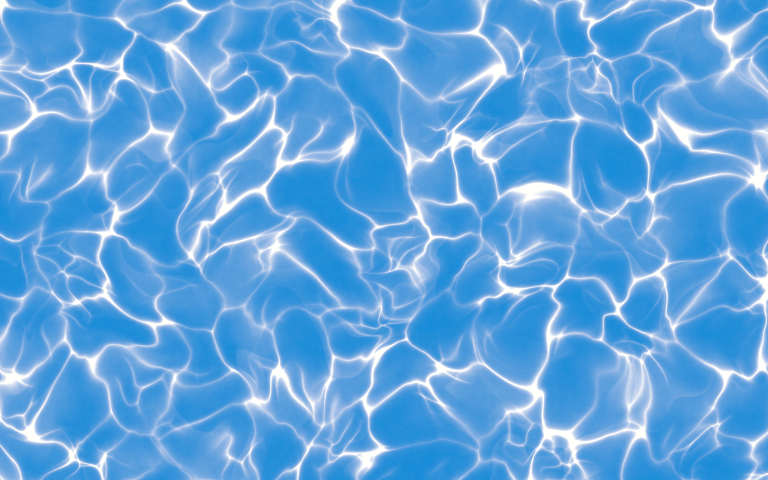
Reproduce this texture procedurally as a Shadertoy shader.

```glsl
// Sunlit swimming pool water: a white caustic web over clear blue.

const float CELLS_PER_HEIGHT = 8.2;
const float TAU = 6.2831853;

vec2 hash2(vec2 p) {
    vec3 q = fract(p.xyx * vec3(0.1031, 0.1030, 0.0973));
    q += dot(q, q.yzx + 33.33);
    return fract((q.xx + q.yz) * q.zy);
}

float cornerSlope(vec2 corner, vec2 offset) {
    float angle = TAU * hash2(corner).x;
    return dot(vec2(cos(angle), sin(angle)), offset);
}

// Gradient noise, roughly -0.7 to 0.7
float gradientNoise(vec2 p) {
    vec2 i = floor(p), f = p - i;
    vec2 u = f * f * f * (f * (f * 6.0 - 15.0) + 10.0);
    vec2 e = vec2(0.0, 1.0);
    float low = mix(cornerSlope(i, f), cornerSlope(i + e.yx, f - e.yx), u.x);
    float high = mix(cornerSlope(i + e.xy, f - e.xy), cornerSlope(i + e.yy, f - e.yy), u.x);
    return mix(low, high, u.y);
}

vec2 warp(vec2 p, float frequency, float amount) {
    vec2 q = p * frequency;
    return p + amount * vec2(gradientNoise(q + 17.3), gradientNoise(q + vec2(71.9, 43.1)));
}

// Smooth distance to the cell walls; falls below zero where walls meet
float wallDistance(vec2 p, float sharpness) {
    vec2 cell = floor(p);
    float nearest = 9.0, total = 0.0;
    for (int y = -1; y <= 1; y++) {
        for (int x = -1; x <= 1; x++) {
            vec2 id = cell + vec2(x, y);
            float d = length(id + 0.06 + 0.88 * hash2(id) - p);
            nearest = min(nearest, d);
            total += exp(-sharpness * d);
        }
    }
    float others = total * exp(sharpness * nearest) - 1.0;
    return -log(max(others, 1e-5)) / sharpness;
}

// Translucent sheet: crisp on one side, fading on the other
float veil(vec2 p, float fade) {
    float n = gradientNoise(p);
    return smoothstep(0.0, 0.04, n) * exp(-fade * n);
}

float patches(vec2 p, float low, float high) {
    return smoothstep(low, high, gradientNoise(p));
}

float waterLight(vec2 p) {
    vec2 bent = warp(warp(p, 0.45, 0.8), 1.3, 0.36);
    vec2 rippled = warp(bent, 3.1, 0.10);

    // Main web: thin bright core in a soft glow
    float d = wallDistance(rippled, 12.0);
    float strength = mix(0.16, 0.74, patches(p * 0.8 + 5.7, -0.35, 0.4));
    float light = strength * exp(-d / 0.075) + 0.12 * exp(-max(d, 0.0) / 0.25);

    // Finer broken strands crossing the main web
    float fine = wallDistance(warp(rippled * 1.65 + 31.4, 0.8, 0.6), 11.0);
    float broken = patches(p * 0.95 + 88.2, -0.08, 0.38);
    light += 0.46 * broken * exp(-fine / 0.11);

    // Drifting haze and folded sheets
    float haze = gradientNoise(bent * 0.7 + 9.4) + 0.5 * gradientNoise(bent * 1.7 + 52.6);
    light += 0.21 * smoothstep(-0.3, 0.55, haze);
    light += 0.17 * veil(bent * 0.9 + 23.8, 7.0) * patches(p * 0.6 + 64.5, -0.2, 0.3);
    light += 0.15 * veil(rippled * 1.6 + 47.1, 9.0) * broken;

    // Faint mottling of the water
    light += 0.035 * gradientNoise(p * 4.5) + 0.03 * gradientNoise(p * 13.0);
    return clamp(0.105 + light, 0.07, 1.0);
}

// Deep blue through pale blue to white
vec3 waterColor(float light) {
    float square = light * light;
    return vec3(light, 0.535 + 0.12 * light + 0.345 * square, 0.845 + 0.145 * square);
}

void mainImage(out vec4 fragColor, in vec2 fragCoord) {
    // Four samples per pixel keep the strands smooth
    vec3 color = vec3(0.0);
    for (int s = 0; s < 4; s++) {
        vec2 offset = vec2(s & 1, s >> 1) * 0.5 - 0.25;
        vec2 p = (fragCoord + offset) / iResolution.y * CELLS_PER_HEIGHT;
        color += 0.25 * waterColor(waterLight(p + 3.0));
    }
    fragColor = vec4(color, 1.0);
}
```
